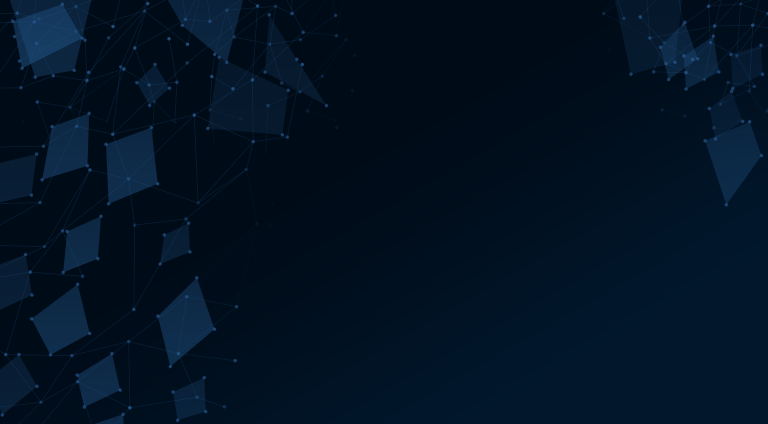
Write a Shadertoy shader that draws this background.

```glsl
#define DARK vec3(0.0, 0.045, 0.095)
#define NAVY vec3(0.006, 0.090, 0.172)
#define GLASS vec3(0.13, 0.33, 0.53)
#define SPARK vec3(0.17, 0.40, 0.65)
#define SHARD_SIZE 0.082
#define DOT_RADIUS 0.0040
#define LINE_WIDTH 0.0008
#define LINE_ALPHA 0.24
#define COARSE_PITCH 0.125
#define FINE_PITCH 0.075

float hash(vec2 q) {
    return fract(sin(dot(q, vec2(127.1, 311.7))) * 43758.5);
}

// Antialiased coverage of a signed distance
float cover(float d) {
    return clamp(0.5 - d * iResolution.y, 0.0, 1.0);
}

float segment(vec2 p, vec2 a, vec2 b) {
    vec2 ap = p - a, ab = b - a;
    return length(ap - ab * clamp(dot(ap, ab) / dot(ab, ab), 0.0, 1.0));
}

float quadDistance(vec2 p, vec2 v[4]) {
    float d = 1e3, side = 1.0;
    for (int i = 0; i < 4; i++) {
        vec2 a = v[i], b = v[(i + 1) % 4];
        d = min(d, segment(p, a, b));
        bool crosses = (a.y > p.y) != (b.y > p.y);
        if (crosses && p.x < a.x + (b.x - a.x) * (p.y - a.y) / (b.y - a.y)) side = -side;
    }
    return side * d;
}

// Translucent pane with a soft gradient and a spark on each corner
void pane(inout vec3 col, vec2 p, vec2 v[4], float alpha) {
    float shade = clamp(0.9 + 1.5 * (p.y - v[0].y), 0.75, 1.1);
    col = mix(col, GLASS, alpha * shade * cover(quadDistance(p, v)));
    for (int i = 0; i < 4; i++)
        col = mix(col, SPARK, 0.55 * cover(length(p - v[i]) - DOT_RADIUS));
}

// Upright, slightly leaning kite around a centre
void shard(inout vec3 col, vec2 p, vec2 centre, float size, float alpha, float seed) {
    vec2 v[4];
    float lean = 0.5 * hash(vec2(seed, 3.0)) - 1.5;
    for (int k = 0; k < 4; k++) {
        float angle = lean + 1.57 * float(k) + 0.3 * hash(vec2(seed, k));
        float reach = size * (k % 2 == 0 ? 1.05 : 0.75);
        reach *= 0.85 + 0.3 * hash(vec2(k, seed + 9.0));
        v[k] = centre + reach * vec2(cos(angle), sin(angle));
    }
    pane(col, p, v, alpha);
}

// Where the web lives: left band, wider at the top, and the right corner
float zone(vec2 q) {
    float edge = mix(0.87, 0.66, smoothstep(0.25, 0.45, q.y));
    float left = 1.0 - smoothstep(edge - 0.14, edge, q.x);
    float right = smoothstep(1.36, 1.46, q.x - 0.5 * q.y)
                * (1.0 - smoothstep(0.27, 0.36, q.y));
    return max(left, right);
}

vec2 node(vec2 cell, float pitch) {
    vec2 jitter = vec2(hash(cell + pitch), hash(cell.yx + 41.0));
    return (cell + 0.1 + 0.8 * jitter) * pitch;
}

// Jittered cells joined to their neighbours by thin links
void web(inout vec3 col, vec2 p, float pitch, float bottom) {
    vec2 home = floor(p / pitch);
    for (int j = -2; j <= 2; j++)
    for (int i = -2; i <= 1; i++) {
        vec2 cell = home + vec2(i, j);
        vec2 a = node(cell, pitch);
        float here = zone(a) * (1.0 - smoothstep(bottom - 0.08, bottom, a.y));
        for (int k = 0; k < 3; k++) {
            vec2 b = node(cell + vec2(min(k, 1), 1 - k), pitch);
            float linked = step(0.35, hash(cell + float(k) * 7.3));
            float line = cover(segment(p, a, b) - LINE_WIDTH);
            col = mix(col, GLASS, LINE_ALPHA * line * linked * here * zone(b));
        }
        float glow = 0.2 + 0.5 * hash(cell + 5.0);
        col = mix(col, SPARK, glow * here * cover(length(p - a) - DOT_RADIUS));
    }
}

void mainImage(out vec4 fragColor, in vec2 fragCoord) {
    // Height is one unit, y runs downward
    vec2 p = vec2(fragCoord.x, iResolution.y - fragCoord.y) / iResolution.y;

    // Diagonal backdrop
    float slope = dot(p - vec2(0.9, 0.4), vec2(0.5, 0.87));
    vec3 col = mix(DARK, NAVY, smoothstep(-0.05, 0.68, slope));

    web(col, p, COARSE_PITCH, 1.2);
    web(col, p, FINE_PITCH, 0.3);

    // Two winding columns of shards, fainter ones at the border
    for (int i = 0; i < 5; i++) {
        float t = float(i);
        vec2 outer = vec2(0.31 + 0.042 * t + 0.05 * cos(2.6 * t), 0.2 + 0.187 * t);
        vec2 inner = vec2(0.15 + 0.02 * t + 0.04 * sin(2.2 * t + 0.3), 0.343 + 0.19 * t + 0.05 * sin(1.1 * t));
        shard(col, p, outer, SHARD_SIZE * (0.9 + 0.25 * cos(3.0 * t + 3.1)), 0.34 - 0.08 * cos(3.0 * t), t);
        shard(col, p, inner, SHARD_SIZE * (0.97 + 0.12 * cos(3.1 * t)), 0.42, t + 10.0);
        shard(col, p, vec2(0.03, 0.42 + 0.24 * t), 0.85 * SHARD_SIZE, 0.25, t + 20.0);
    }
    // Small arc of shards in the right corner
    for (int i = 0; i < 4; i++) {
        float t = float(i);
        vec2 centre = vec2(1.6 + 0.055 * t, 0.12 + 0.15 * exp(-1.5 * (t - 2.0) * (t - 2.0)));
        shard(col, p, centre, 0.75 * SHARD_SIZE, t < 1.5 ? 0.32 : 0.17, t + 30.0);
    }

    // Large focal panes
    pane(col, p, vec2[4](vec2(0.02, -0.01), vec2(0.218, -0.01), vec2(0.175, 0.166), vec2(0.083, 0.182)), 0.33);
    pane(col, p, vec2[4](vec2(0.03, 0.05), vec2(0.147, 0.01), vec2(0.194, 0.09), vec2(0.052, 0.161)), 0.5);
    pane(col, p, vec2[4](vec2(0.39, -0.01), vec2(0.576, -0.01), vec2(0.535, 0.147), vec2(0.43, 0.06)), 0.33);
    pane(col, p, vec2[4](vec2(0.517, 0.135), vec2(0.68, 0.213), vec2(0.666, 0.318), vec2(0.49, 0.303)), 0.17);
    pane(col, p, vec2[4](vec2(0.635, 0.035), vec2(0.70, 0.14), vec2(0.77, 0.249), vec2(0.625, 0.17)), 0.18);
    pane(col, p, vec2[4](vec2(1.448, -0.01), vec2(1.61, -0.01), vec2(1.592, 0.147), vec2(1.488, 0.175)), 0.17);
    pane(col, p, vec2[4](vec2(1.768, 0.287), vec2(1.796, 0.367), vec2(1.713, 0.483), vec2(1.663, 0.332)), 0.32);

    fragColor = vec4(col, 1.0);
}
```
